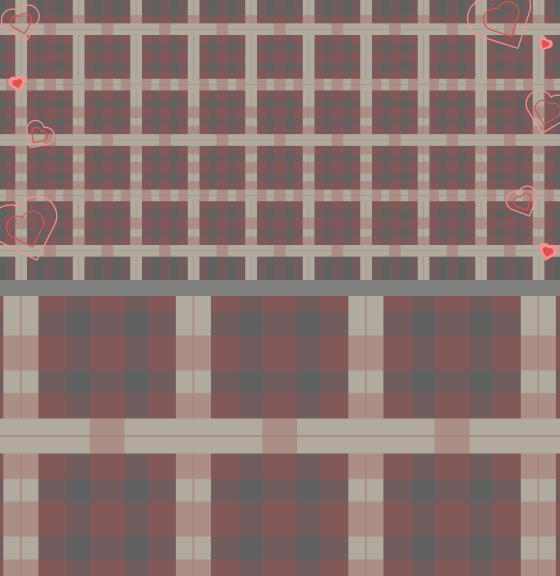
Top, the full canvas; bottom, a detail of the centre.
Reproduce this pattern procedurally as a Shadertoy shader.

```glsl
const vec3 CREAM = vec3(0.69, 0.67, 0.62);
const vec3 BLUSH = vec3(0.67, 0.56, 0.53);
const vec3 PINK = vec3(0.98, 0.56, 0.56);
const vec3 RED = vec3(0.86, 0.32, 0.31);

// Coverage of the inside of a signed distance
float cover(float d, float px) {
    return clamp(0.5 - d / px, 0.0, 1.0);
}

// Red threads of a cell, interrupted by two gray stripes
float redThreads(float offset, float px) {
    return 1.0 - cover(abs(abs(offset) - 13.2) - 5.2, px);
}

// Unit heart with its tip at the origin
float heartDistance(vec2 p) {
    p.x = abs(p.x);
    if (p.x + p.y > 1.0) return length(p - vec2(0.25, 0.75)) - sqrt(2.0) / 4.0;
    vec2 top = p - vec2(0.0, 1.0);
    vec2 side = p - 0.5 * max(p.x + p.y, 0.0);
    return sqrt(min(dot(top, top), dot(side, side))) * sign(p.x - p.y);
}

float tiltedHeart(vec2 p, float width, float tilt) {
    float size = width / 1.2;
    vec2 down = vec2(sin(tilt), cos(tilt));
    vec2 right = vec2(down.y, -down.x);
    vec2 q = vec2(dot(p, right), -dot(p, down)) / size;
    return heartDistance(q + vec2(0.0, 0.56)) * size;
}

vec3 plaid(vec2 p, float px) {
    float u = mod(p.x - 29.0, 78.85) - 39.425;
    float v = mod(p.y - 40.0, 76.0) - 38.0;
    float row = floor((p.y - 40.0) / 76.0);
    float bandIndex = floor((p.y - 40.0) / 76.0 + 0.5);

    // Dark ground woven from red and gray threads
    float warpRed = redThreads(u, px);
    float weftRed = redThreads(v, px) * cover(abs(p.y - 186.0) - 166.0, px);
    vec3 color = mix(vec3(0.375, 0.382, 0.38), vec3(0.515, 0.347, 0.347),
                     0.5 * (warpRed + weftRed));

    // Vertical bands, with blush crossings that vary by row
    float weftBlush = weftRed;
    if (row == 0.0) weftBlush = 0.0;
    if (mod(row, 2.0) == 1.0) weftBlush *= cover(-9.0 - v, px);
    vec3 warpBand = mix(CREAM, BLUSH, weftBlush);
    float warpLine = cover(39.425 - abs(u) - 0.45, px);
    warpBand = mix(warpBand, vec3(0.65, 0.51, 0.48), 0.7 * warpLine);
    color = mix(color, warpBand, cover(31.4 - abs(u), px));

    // Horizontal bands, alternately plain and striped
    float warpBlush = mod(bandIndex, 2.0) == 0.0
        ? cover(abs(u) - 8.0, px)
        : warpRed * cover(abs(u) - 31.4, px);
    vec3 weftBand = mix(CREAM, BLUSH, warpBlush);
    float weftLine = cover(38.0 - abs(v) - 0.45, px);
    weftBand = mix(weftBand, vec3(0.65, 0.51, 0.48), 0.7 * weftLine);
    return mix(color, weftBand, cover(30.0 - abs(v), px));
}

void mainImage(out vec4 fragColor, in vec2 fragCoord) {
    // Canvas is 384 units high, measured from its top
    float px = 384.0 / iResolution.y;
    vec2 p = vec2(fragCoord.x, iResolution.y - fragCoord.y) * px;
    vec3 color = plaid(p, px);

    // Each heart: center, width, tilt
    vec4 hearts[9] = vec4[9](
        vec4(30, 33, 52, 0.26), vec4(24, 115, 24, 0.2), vec4(52, 187, 40, -0.6),
        vec4(37, 316, 92, 0.32), vec4(691, 29, 90, 0.48), vec4(747, 61, 20, -0.5),
        vec4(750, 155, 62, -0.25), vec4(718, 278, 43, 0.42), vec4(751, 346, 26, -0.25));
    for (int i = 0; i < 9; i++) {
        vec4 h = hearts[i];
        float outer = tiltedHeart(p - h.xy, h.z, h.w);
        float inner = tiltedHeart(p - h.xy, h.z * 0.56, h.w);
        // Large hearts are drawn as outlines, small ones are filled
        if (h.z > 30.0) {
            outer = abs(outer) - 0.85;
            inner = abs(inner) - 0.85;
        }
        color = mix(color, PINK, cover(outer, px));
        color = mix(color, RED, cover(inner, px));
    }
    fragColor = vec4(color, 1.0);
}
```
